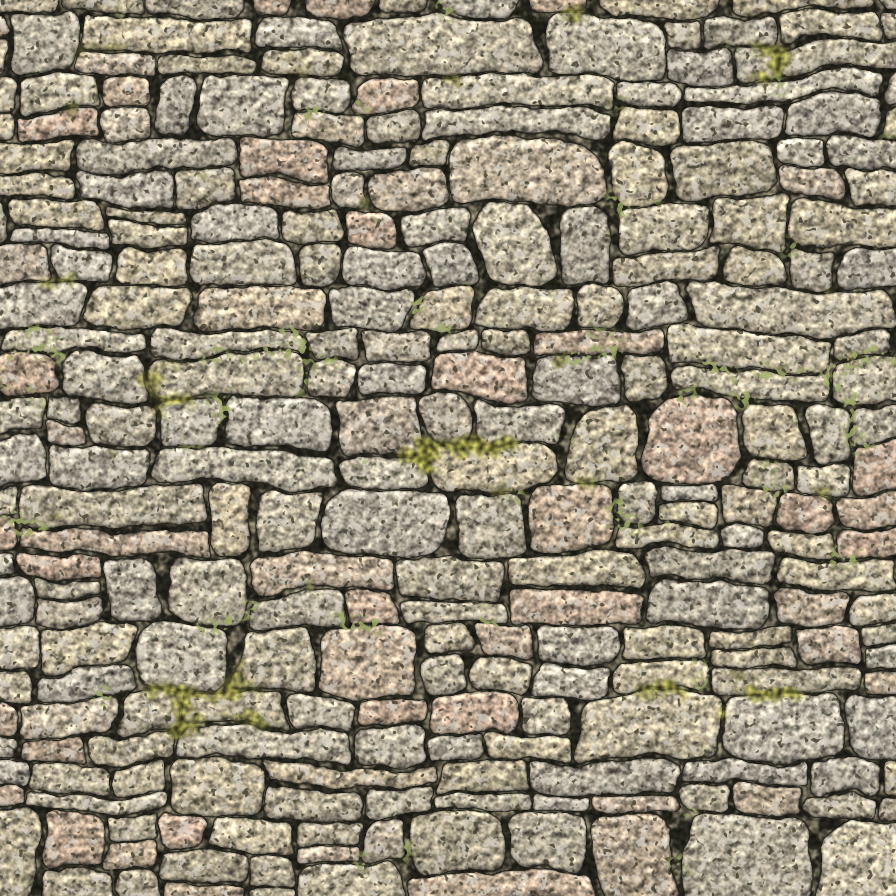
A Shadertoy shader for this texture:

```glsl
// Dry-stone wall: jittered courses are cut into blocks, then split at random
// into stacked stones. Each stone is a warped rounded box with gradient-noise
// grain, lichen and pits; thin earthy joints carry moss and small plants.

const float COURSES = 13.0;
const float BLOCKS = 6.6;

const vec3 GREY_STONE = vec3(0.66, 0.635, 0.58);
const vec3 BUFF_STONE = vec3(0.68, 0.635, 0.53);
const vec3 PINK_STONE = vec3(0.70, 0.61, 0.53);
const vec3 PALE_LICHEN = vec3(0.85, 0.825, 0.775);
const vec3 PIT = vec3(0.27, 0.26, 0.20);
const vec3 JOINT_DARK = vec3(0.13, 0.13, 0.10);
const vec3 JOINT_EARTH = vec3(0.50, 0.47, 0.39);
const vec3 OCHRE_MOSS = vec3(0.56, 0.55, 0.25);
const vec3 LEAF = vec3(0.57, 0.62, 0.37);

struct Stone { vec2 local; vec2 halfSize; vec2 seed; };

float hash(vec2 p) {
    vec3 q = fract(vec3(p.xyx) * 0.1031);
    q += dot(q, q.yzx + 33.33);
    return fract((q.x + q.y) * q.z);
}

float cornerSlope(vec2 cell, vec2 offset) {
    float angle = 6.2832 * hash(cell);
    return dot(vec2(cos(angle), sin(angle)), offset);
}

// Gradient noise, roughly -1 to 1
float noise(vec2 p) {
    vec2 i = floor(p), f = p - i;
    vec2 u = f * f * f * (f * (f * 6.0 - 15.0) + 10.0);
    vec2 e = vec2(1.0, 0.0);
    float low = mix(cornerSlope(i, f), cornerSlope(i + e, f - e), u.x);
    float high = mix(cornerSlope(i + e.yx, f - e.yx), cornerSlope(i + 1.0, f - 1.0), u.x);
    return 1.4 * mix(low, high, u.y);
}

float fbm(vec2 p, int octaves) {
    float sum = 0.0, gain = 0.6;
    for (int k = 0; k < octaves; k++) {
        sum += gain * noise(p);
        p = mat2(1.6, 1.2, -1.2, 1.6) * p + 17.3;
        gain *= 0.6;
    }
    return sum;
}

// Cell of a jittered 1D grid: index, lower bound, upper bound
vec3 jitteredCell(float x, float jitter, float seed) {
    float c = floor(x);
    float low = c + jitter * (2.0 * hash(vec2(c, seed)) - 1.0);
    float high = c + 1.0 + jitter * (2.0 * hash(vec2(c + 1.0, seed)) - 1.0);
    if (x < low) c -= 1.0;
    else if (x >= high) c += 1.0;
    low = c + jitter * (2.0 * hash(vec2(c, seed)) - 1.0);
    high = c + 1.0 + jitter * (2.0 * hash(vec2(c + 1.0, seed)) - 1.0);
    return vec3(c, low, high);
}

// Cuts an interval longer than shortest in two and keeps the part holding x
bool splitCell(float x, float chance, float shortest, float salt,
               inout float low, inout float high, inout vec2 seed) {
    if (high - low < shortest || hash(seed + salt) > chance) return false;
    float cut = mix(low, high, mix(0.34, 0.66, hash(seed + salt + 5.7)));
    if (x < cut) high = cut;
    else { low = cut; seed += vec2(17.0, 31.0) + salt; }
    return true;
}

Stone findStone(vec2 p) {
    vec3 course = jitteredCell(p.y * COURSES, 0.22, 71.0);
    float shift = 9.0 * hash(vec2(course.x, 4.0));
    vec3 block = jitteredCell(p.x * BLOCKS + shift, 0.3, course.x + 200.0);
    vec2 low = vec2((block.y - shift) / BLOCKS, course.y / COURSES);
    vec2 high = vec2((block.z - shift) / BLOCKS, course.z / COURSES);
    vec2 seed = vec2(block.x, course.x);
    // The middle of the wall has the smallest stones
    float small = 1.0 - smoothstep(0.08, 0.3, abs(course.x / COURSES - 0.54));
    bool stacked = splitCell(p.y, mix(0.7, 0.92, small), 0.055, 2.3, low.y, high.y, seed);
    splitCell(p.x, stacked ? 0.6 : 0.3, 0.11, 11.9, low.x, high.x, seed);
    if (stacked) splitCell(p.y, 0.25, 0.045, 23.1, low.y, high.y, seed);
    return Stone(p - 0.5 * (low + high), 0.5 * (high - low), seed);
}

// Rounded box whose four sides lean inwards by random slopes
float stoneDistance(Stone s, float gap) {
    vec4 slope = vec4(hash(s.seed + 1.3), hash(s.seed + 2.7), hash(s.seed + 4.1), hash(s.seed + 6.9));
    slope = (slope - 0.5) * vec4(0.05, 0.05, 0.3, 0.3);
    vec4 lean = slope * s.local.xxyy + abs(slope) * s.halfSize.xxyy;
    vec2 q = vec2(max(s.local.x + lean.z, -s.local.x + lean.w),
                  max(s.local.y + lean.x, -s.local.y + lean.y)) - s.halfSize + gap;
    float radius = min(s.halfSize.x, s.halfSize.y) * mix(0.25, 0.6, hash(s.seed + 8.3));
    q += radius;
    return min(max(q.x, q.y), 0.0) + length(max(q, 0.0)) - radius;
}

vec3 stoneColour(Stone s, vec2 p, float d) {
    vec3 colour = mix(GREY_STONE, BUFF_STONE, hash(s.seed + 14.2));
    colour = mix(colour, PINK_STONE, smoothstep(0.7, 1.0, hash(s.seed + 19.6)));
    colour *= mix(0.96, 1.11, hash(s.seed + 27.4));
    vec2 q = p + s.seed * 0.37;
    vec2 r = q * vec2(38.0, 55.0);
    float relief = fbm(r, 3) - fbm(r + vec2(-0.12, 0.25), 3);
    colour *= 1.0 + 0.15 * fbm(q * 24.0, 2) + 0.65 * fbm(q * 135.0, 2) + 0.6 * relief;
    colour = mix(colour, PALE_LICHEN, 0.75 * smoothstep(0.08, 0.38, fbm(q * 75.0 + 40.0, 3)));
    colour = mix(colour, PIT, 0.85 * smoothstep(0.24, 0.5, fbm(q * 110.0 + 80.0, 2)));
    // Light from above: bright upper rim, shaded underside
    float rim = smoothstep(-0.009, -0.002, d);
    colour *= 1.0 + (0.05 + 0.16 * rim) * s.local.y / s.halfSize.y;
    return colour * mix(0.72, 1.0, smoothstep(0.0, 0.003, -d));
}

void mainImage(out vec4 fragColor, in vec2 fragCoord) {
    vec2 p = fragCoord / iResolution.y;
    float pixel = 1.0 / iResolution.y;
    vec2 bend = vec2(noise(p * 8.0 + 5.0), noise(p * 6.0 + 31.0)) * vec2(0.012, 0.014);
    bend += vec2(noise(p * 21.0 + 11.0), noise(p * 19.0 + 57.0)) * 0.0065;
    bend += vec2(noise(p * 52.0 + 7.0), noise(p * 52.0 + 83.0)) * 0.0022;
    Stone stone = findStone(p + bend);
    float d = stoneDistance(stone, 0.0013) + 0.0018 * fbm(p * 70.0, 3);

    // Joints and stones
    float earth = smoothstep(-0.15, 0.45, fbm(p * 48.0 + 9.0, 3));
    earth *= smoothstep(0.0, 0.003, d);
    vec3 colour = mix(JOINT_DARK, JOINT_EARTH, earth) * (1.0 + 0.5 * noise(p * 160.0));
    colour = mix(colour, stoneColour(stone, p, d), 1.0 - smoothstep(-0.7 * pixel, 0.7 * pixel, d));

    // Moss and leafy tufts along the joints
    float nearJoint = smoothstep(-0.011, -0.003, d + 0.008 * noise(p * 65.0));
    float moss = nearJoint * smoothstep(0.36, 0.56, fbm(p * 7.0 + 63.0, 3));
    colour = mix(colour, OCHRE_MOSS * (0.95 + 0.9 * noise(p * 150.0)), 0.8 * moss);
    float band = 1.0 - smoothstep(0.05, 0.22, abs(p.y - 0.55));
    float tuft = nearJoint * smoothstep(0.34, 0.48, fbm(p * 11.0 + 22.0, 2) + 0.14 * band);
    float leaf = smoothstep(-0.05, 0.25, noise(p * 135.0 + 3.0));
    colour = mix(colour, LEAF * (0.7 + 0.4 * leaf), 0.85 * tuft * leaf);
    fragColor = vec4(clamp(colour, 0.0, 1.0), 1.0);
}
```
